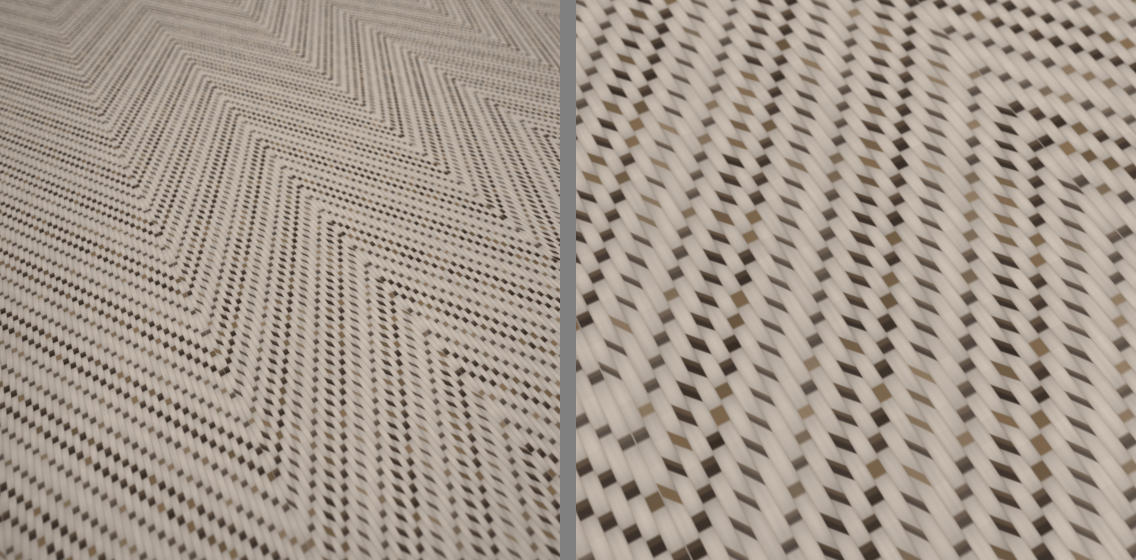
Left, the full canvas; right, a detail of the centre.
Reproduce this texture procedurally as a Shadertoy shader.

```glsl
// Woven chevron matting seen at a low angle. Each point is projected onto the
// cloth plane, where pale warp strands run along the chevron seams and short
// dark weft floats step diagonally. A disc of samples gives smoothing and focus.

const vec2  VANISH       = vec2(-0.124, 1.43); // where the seams converge
const float SEAM_FIRST   = 0.48;   // lateral position of a valley seam
const float BAND_WIDTH   = 0.385;  // distance between seams
const float STRANDS      = 37.0;   // warp strands per band
const float ROW_STEP     = 0.033;  // spacing of float rows along a strand
const float ROWS_PER_SET = 4.0;    // two dense rows, then two sparse ones
const float ROW_CROWDING = 0.10;   // how far the dense rows draw together
const float WEFT_SKEW    = 0.154;  // rise of the weft per band
const float CHEVRON_RISE = 0.384;  // extra rise of the rows per band
const float FOCUS_DEPTH  = 0.99;
const float FOCUS_BLUR   = 0.009;
const int   SAMPLES      = 30;

const vec3 STRAND = vec3(0.742, 0.698, 0.655);
const vec3 GROOVE = vec3(0.50, 0.45, 0.40);
const vec3 DARK   = vec3(0.21, 0.17, 0.145);
const vec3 TAN    = vec3(0.47, 0.38, 0.275);

float hash(vec2 p) {
    vec3 q = fract(p.xyx * vec3(0.1031, 0.1030, 0.0973));
    q += dot(q, q.yzx + 33.33);
    return fract((q.x + q.y) * q.z);
}

vec2 gradient(vec2 cell) {
    float angle = 6.2832 * hash(cell);
    return vec2(cos(angle), sin(angle));
}

float gradientNoise(vec2 p) {
    vec2 i = floor(p), f = p - i;
    vec2 w = f * f * f * (f * (f * 6.0 - 15.0) + 10.0);
    vec2 e = vec2(1.0, 0.0);
    float low  = mix(dot(gradient(i), f),
                     dot(gradient(i + e), f - e), w.x);
    float high = mix(dot(gradient(i + e.yx), f - e.yx),
                     dot(gradient(i + e.xx), f - e.xx), w.x);
    return mix(low, high, w.y);
}

// Zigzag: 0 on valley seams, 1 on ridge seams
float zigzag(float u) {
    return 1.0 - abs(mod(u, 2.0) - 1.0);
}

vec3 weave(vec2 p) {
    // Project onto the cloth: u counts bands, depth runs along the seams
    float drop = max(VANISH.y - p.y, 0.05);
    float u = ((p.x - VANISH.x) / drop - SEAM_FIRST) / BAND_WIDTH;
    float depth = 1.0 / drop;

    // Strand cell and nearest row of floats; rows 0 and 1 of a set crowd together
    float strand = floor(u * STRANDS);
    float across = fract(u * STRANDS) - 0.5;
    float center = (strand + 0.5) / STRANDS;
    float rowPos = (depth - WEFT_SKEW * u - CHEVRON_RISE * zigzag(center)) / ROW_STEP + 0.5;
    rowPos += ROW_CROWDING * sin(6.2832 * (rowPos - 0.5) / ROWS_PER_SET);
    float row = floor(rowPos + 0.5);
    float along = rowPos - row;
    vec2 id = vec2(strand, row);

    // Dense pairs alternate with sparse pairs, slightly uneven
    float dense = 0.5 + 0.6 * cos(6.2832 * (row - 0.5) / ROWS_PER_SET);
    dense += 0.4 * gradientNoise(vec2(strand * 0.07, row * 0.37 + 0.2));
    dense = clamp(dense, 0.0, 1.0);

    // Rounded strand with a soft dip beside each float and a fine fibre grain
    float roundness = 4.0 * across * across;
    vec3 color = mix(STRAND, GROOVE, 0.30 * roundness * roundness);
    color *= 1.0 - mix(0.11, 0.19, dense) * exp(-16.0 * along * along);
    color *= 1.0 + 0.05 * gradientNoise(vec2(u * STRANDS * 3.0, rowPos * 0.7));
    color *= 0.98 + 0.04 * hash(id + 71.0);

    // Weft float: a slim bar crossing one strand; every other row of a
    // rising band leans the opposite way
    float rising = 1.0 - mod(floor(u), 2.0);
    float bend = along + 0.30 * across * rising * mod(row, 2.0);
    float thickness = mix(0.075, 0.135, dense) * (0.85 + 0.3 * hash(id + 17.0));
    float bar = (1.0 - smoothstep(thickness - 0.03, thickness + 0.03, abs(bend)))
              * (1.0 - smoothstep(0.40, 0.50, abs(across)));

    // Dark floats, some with a tan upper edge, some wholly tan
    float tone = hash(id + 5.0);
    float edge = smoothstep(-0.2, 0.5, bend / thickness);
    float tanned = mix(0.40 * edge, 0.85, step(0.74, tone));
    vec3 floatColor = mix(DARK, TAN, tanned) * (0.85 + 0.3 * hash(id + 41.0));
    return mix(color, floatColor, bar * mix(0.70, 0.95, dense));
}

void mainImage(out vec4 fragColor, in vec2 fragCoord) {
    vec2 p = fragCoord / iResolution.y;
    float defocus = abs(VANISH.y - p.y - FOCUS_DEPTH);
    float radius = 0.7 / iResolution.y + FOCUS_BLUR * defocus * defocus;

    // Golden-angle disc
    vec3 sum = vec3(0.0);
    for (int i = 0; i < SAMPLES; i++) {
        float n = float(i) + 0.5;
        float angle = 2.39996 * n;
        vec2 offset = vec2(cos(angle), sin(angle)) * sqrt(n / float(SAMPLES));
        sum += weave(p + radius * offset);
    }
    vec3 color = sum / float(SAMPLES);

    // Soft light, brightest right of the middle, with faint unevenness
    vec2 away = p - vec2(0.60, 0.55);
    color *= 1.06 - 0.30 * dot(away, away);
    color *= 1.0 + 0.04 * gradientNoise(p * 3.0 + 4.0);
    fragColor = vec4(clamp(color, 0.0, 1.0), 1.0);
}
```
